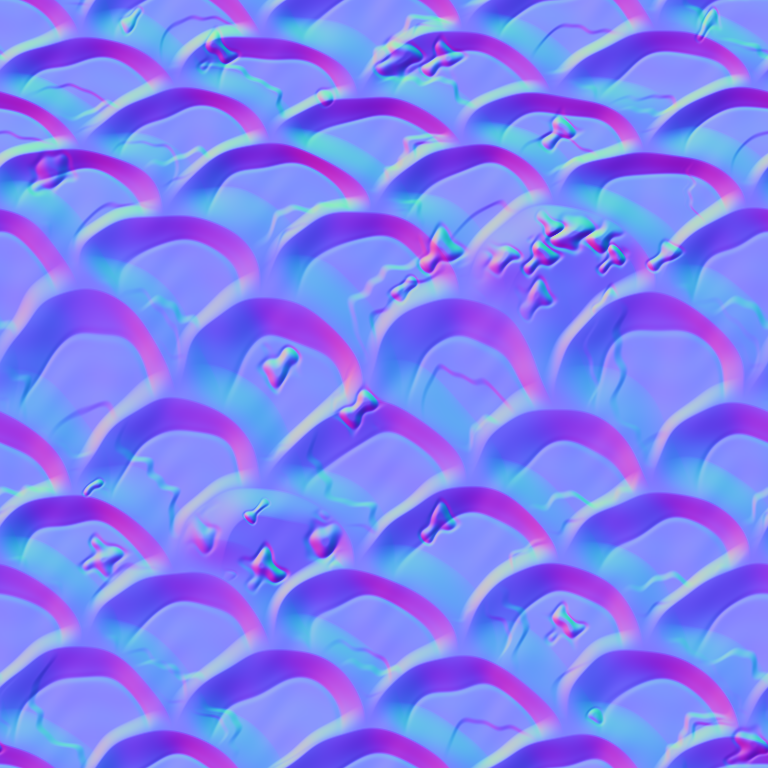
Give the GLSL for this texture map, as a Shadertoy shader.

```glsl
// Tangent-space normal map of worn, overlapping arched scales with pitted gaps, tiling in both directions.
const float TAU = 6.2831853;

float hash(vec2 c) {
    return fract(sin(dot(c, vec2(127.1, 311.7))) * 43758.5);
}

// Wrapping cellular craters: a dent with a raised lip; density is the share of cells filled.
float craters(vec2 p, float cells, float density) {
    vec2 g = p * cells + 0.12 * sin(TAU * cells * p.yx + 1.0) + 0.1 * sin(TAU * 31.0 * p.yx);
    float h = 0.0;
    for (int j = -1; j <= 1; j++)
    for (int i = -1; i <= 1; i++) {
        vec2 cell = floor(g) + vec2(i, j);
        vec2 id = mod(cell, cells);
        if (hash(id + 3.7) > density) continue;
        vec2 center = cell + 0.25 + 0.5 * vec2(hash(id + 11.3), hash(id + 27.9));
        float radius = mix(0.18, 0.55, hash(id + 41.1));
        float d = length(g - center) / radius;
        float lip = (d - 1.0) * 4.5;
        h += radius * (0.14 * exp(-lip * lip) - 0.45 * (1.0 - smoothstep(0.2, 1.0, d)));
    }
    return h / cells;
}

// Chipped layers and a slope that differ from scale to scale.
float faceHeight(vec2 q, vec2 id) {
    float seed = hash(id + 5.3), other = hash(id + 17.1);
    float angle = 0.3 + 2.6 * other;
    vec2 dir = vec2(cos(angle), sin(angle));
    float along = dot(q, vec2(-dir.y, dir.x));
    float wave = 0.11 * sin(5.0 * along + TAU * seed) + 0.05 * sin(12.0 * along + 9.0 * other)
               + 0.02 * sin(27.0 * along + 5.0 * seed);
    float chip = dot(q, dir) + wave;
    float shell = length(q - vec2(1.6 * seed - 0.8, other - 0.3)) + 0.6 * wave;
    float h = 0.0165 - mix(0.009, 0.018, seed) * q.y - mix(0.001, 0.010, other) * q.x;
    h -= 0.0042 * smoothstep(0.0, 0.09, chip - 0.4 * seed + 0.1);
    h += 0.0028 * smoothstep(0.0, 0.06, chip - 0.25 - 0.2 * other);
    h -= 0.0022 * step(0.4, other) * smoothstep(0.0, 0.06, shell - 0.3 - 0.3 * seed);
    return h;
}

// q: position in the unit arch, y down; inset: depth inside its edge; side: 0 left to 1 right.
float scaleHeight(vec2 q, float inset, float side, vec2 id, vec2 p) {
    float seed = hash(id + 33.1);
    float width = mix(0.42, 0.21, side) * (1.0 + 0.1 * sin(8.0 * q.x + TAU * seed) + 0.15 * (seed - 0.5));
    float x = clamp(inset / width, 0.0, 1.0);
    float rim = mix(x, smoothstep(0.0, 1.0, x), 0.35);
    bool missing = id == vec2(2, 3) || id == vec2(1, 6);
    if (missing)
        return rim * (0.005 + 0.020 * q.x + 0.028 * q.y + craters(p, 22.0, 0.5));
    float lip = (inset - width) / 0.035;
    return rim * (faceHeight(q, id) + 0.0012 * exp(-lip * lip));
}

// Four columns by ten staggered rows, searched from the front row to the back.
float arches(vec2 p) {
    vec2 w = p + 0.007 * vec2(sin(TAU * (3.0 * p.y + p.x)) + 0.7 * sin(TAU * (5.0 * p.y - 2.0 * p.x)),
                              sin(TAU * (3.0 * p.x + 2.0 * p.y) + 1.0))
           + 0.0012 * sin(TAU * (vec2(13, 11) * p.yx + vec2(4, 7) * p));
    float down = 1.0 - w.y;
    float r = 10.0 * (down - 0.0586) + 0.36
            + 0.36 * sin(TAU * (down - 0.08)) + 0.15 * sin(2.0 * TAU * (down - 0.16));
    float outer = 1.0;
    for (int j = 1; j >= -3; j--) {
        float row = floor(r) + float(j);
        float x = (w.x - 0.1 - 0.125 * mod(row, 2.0)) * 4.0;
        for (int i = 0; i <= 1; i++) {
            float col = floor(x) + float(i);
            vec2 q = vec2(2.0 * (x - col), (r - row) / 1.15 - 1.0);
            float edge = length(q) - 1.0;
            float side = smoothstep(-0.8, 0.8, q.x);
            if (edge < 0.0)
                return outer * scaleHeight(q, -edge, side, mod(vec2(col, row), vec2(4, 10)), p);
            float bank = clamp(edge / mix(0.13, 0.42, side), 0.0, 1.0);
            outer *= mix(bank, smoothstep(0.0, 1.0, bank), 0.6);
        }
    }
    return 0.0;
}

float height(vec2 p) {
    // Fine surface grain from layered sines
    float grain = sin(TAU * (9.0 * p.x + 5.0 * p.y) + 2.0 * sin(TAU * (4.0 * p.y - 3.0 * p.x)))
                + 0.5 * sin(TAU * (17.0 * p.y - 8.0 * p.x) + 2.0 * sin(TAU * 7.0 * p.x));
    return arches(p) + 0.0005 * grain + 0.7 * craters(p, 20.0, 0.06);
}

void mainImage(out vec4 fragColor, in vec2 fragCoord) {
    vec2 p = fragCoord / iResolution.xy;
    vec2 e = vec2(0.0018, 0.0);
    vec2 slope = vec2(height(p + e) - height(p - e),
                      height(p + e.yx) - height(p - e.yx)) / (2.0 * e.x);
    // Green points down the surface
    vec3 normal = normalize(vec3(-slope.x, slope.y, 1.0));
    fragColor = vec4(0.5 + 0.5 * normal, 1.0);
}
```
